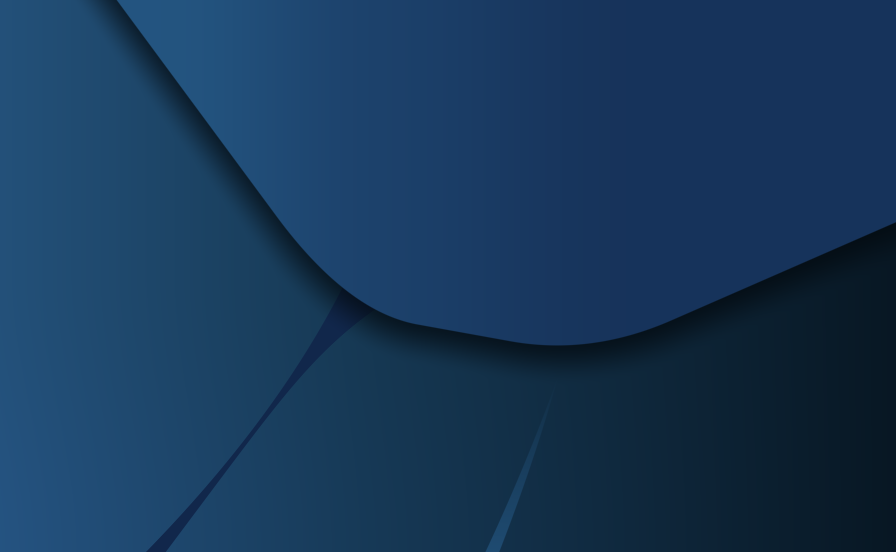
Give the GLSL for this background, as a WebGL 2 fragment shader.

```glsl
#version 300 es
precision highp float;
// Deep blue layered background: a curved panel with a soft shadow over two tapering streaks.
uniform vec2 u_resolution;
out vec4 fragColor;

float smoothMax(float a, float b, float k) {
  float h = max(k - abs(a - b), 0.0) / k;
  return max(a, b) + 0.25 * k * h * h;
}

// Height of the panel's lower edge: three lines with rounded joins
float panelEdge(float x) {
  float leftSide = 1.286 - 1.35 * x;
  float base = 0.5486 - 0.18 * x;
  float rightSide = 0.436 * x - 0.112;
  return smoothMax(smoothMax(leftSide, base, 0.15), rightSide, 0.09);
}

// Approximate signed distance, positive inside the panel
float panelDistance(vec2 p) {
  float slope = (panelEdge(p.x + 0.002) - panelEdge(p.x - 0.002)) / 0.004;
  return (p.y - panelEdge(p.x)) / sqrt(1.0 + slope * slope);
}

// Coverage of a horizontal span with smoothed ends
float span(float x, float left, float right, float aa) {
  return smoothstep(-aa, aa, x - left) * smoothstep(-aa, aa, right - x);
}

void main() {
  vec2 uv = gl_FragCoord.xy / u_resolution;
  vec2 p = uv * vec2(1.627, 1.0);
  float aa = 0.8 / u_resolution.y;

  // Backdrop, darkening to the right
  vec3 color = mix(vec3(0.137, 0.315, 0.475), vec3(0.085, 0.22, 0.325), clamp(uv.x / 0.4, 0.0, 1.0));
  color = mix(color, vec3(0.03, 0.09, 0.138), clamp((uv.x - 0.4) / 0.6, 0.0, 1.0));
  color += vec3(0.006, 0.01, 0.03) * (1.0 - smoothstep(0.0, 0.5, uv.y)) * (1.0 - uv.x);

  // Dark streak, flaring where it meets the panel
  float flareLeft = 0.265 + 0.98 * p.y - 0.49 * p.y * p.y;
  float flareRight = 0.301 + 0.75 * p.y + 7.0 * pow(p.y, 6.0);
  color = mix(color, vec3(0.066, 0.152, 0.295), span(p.x, flareLeft, flareRight, aa));

  // Light streak, thinning and fading upward
  float fade = clamp(1.0 - p.y / 0.32, 0.0, 1.0);
  float center = 0.894 + 0.43 * p.y - 0.17 * p.y * p.y;
  float streak = span(p.x, center - 0.0125 * fade, center + 0.0125 * fade, aa);
  color = mix(color, vec3(0.125, 0.305, 0.46), streak * fade * 0.9);

  // Shadow cast downward by the panel
  float shadow = smoothstep(-0.055, 0.03, panelDistance(p + vec2(0.0, 0.02)));
  color = mix(color, vec3(0.01, 0.035, 0.055), 0.75 * shadow);

  // Panel with its own horizontal gradient
  vec3 panel = mix(vec3(0.138, 0.33, 0.5), vec3(0.112, 0.26, 0.425), smoothstep(0.18, 0.42, uv.x));
  panel = mix(panel, vec3(0.088, 0.2, 0.355), smoothstep(0.36, 0.72, uv.x));
  color = mix(color, panel, smoothstep(-aa, aa, panelDistance(p)));

  fragColor = vec4(color, 1.0);
}
```
